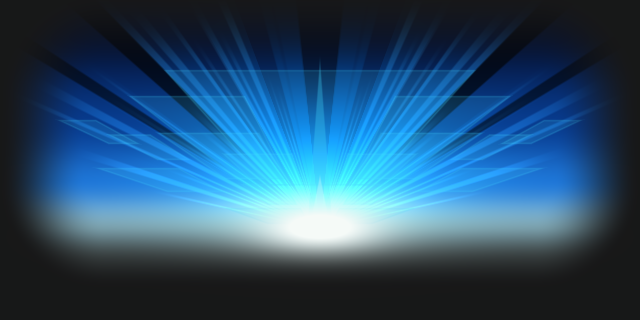
Write a Shadertoy shader that draws this background.

```glsl
const vec3 FRAME = vec3(0.092, 0.093, 0.095);
const vec3 NAVY = vec3(0.015, 0.065, 0.20);
const vec3 ROYAL = vec3(0.03, 0.23, 0.56);
const vec3 AZURE = vec3(0.12, 0.46, 0.84);
const vec3 HAZE = vec3(0.58, 0.76, 0.82);
const vec3 ASH = vec3(0.48, 0.56, 0.56);
const vec3 CYAN = vec3(0.25, 0.85, 1.0);
const float HORIZON = 0.285;
const float PANEL_VANISH = 0.24;

// Each panel: top, bottom, inner half-width, outer half-width at the top
const int PANEL_COUNT = 9;
const vec4 PANELS[PANEL_COUNT] = vec4[](
    vec4(0.781, 0.42, -0.10, 0.487),
    vec4(0.700, 0.44, 0.234, 0.597),
    vec4(0.585, 0.44, 0.190, 0.510),
    vec4(0.520, 0.42, 0.085, 0.305),
    vec4(0.475, 0.40, 0.440, 0.700),
    vec4(0.625, 0.55, 0.700, 0.820),
    vec4(0.580, 0.50, 0.530, 0.665),
    vec4(0.425, 0.36, 0.110, 0.250),
    vec4(0.350, 0.30, 0.060, 0.300));

float hash(float n) {
    return fract(sin(n * 91.37) * 437.58);
}

float bell(vec2 offset, vec2 size) {
    vec2 q = offset / size;
    return exp(-dot(q, q));
}

float band(float value, float center, float halfWidth, float blur) {
    return 1.0 - smoothstep(halfWidth - blur, halfWidth + blur, abs(value - center));
}

float roundedBox(vec2 p, vec2 halfSize, float radius) {
    vec2 q = abs(p) - halfSize + radius;
    return length(max(q, 0.0)) + min(max(q.x, q.y), 0.0) - radius;
}

vec3 skyColor(float y) {
    vec3 c = mix(ASH, HAZE, smoothstep(0.18, 0.29, y));
    c = mix(c, AZURE, smoothstep(0.28, 0.44, y));
    c = mix(c, ROYAL, smoothstep(0.41, 0.62, y));
    return mix(c, NAVY, smoothstep(0.58, 0.92, y));
}

// Translucent slab whose sides converge below the horizon
float panelLight(vec2 p, vec4 panel, float pixel) {
    float depth = p.y - PANEL_VANISH;
    vec2 slope = panel.zw / (panel.x - PANEL_VANISH);
    vec2 side = vec2(p.x - slope.x * depth, slope.y * depth - p.x);
    side /= sqrt(1.0 + slope * slope);
    float d = min(min(side.x, side.y), min(panel.x - p.y, p.y - panel.y));
    float fill = smoothstep(-pixel, pixel, d);
    float rim = 1.0 - smoothstep(0.002, 0.002 + 1.5 * pixel, d);
    return fill * (0.13 + 0.14 * rim);
}

// Thin streaks scattered in angle and reach
float streaks(float angle, float radius, float blur) {
    float sum = 0.0;
    for (int i = 0; i < 18; i++) {
        float id = float(i);
        float center = 0.25 + 1.13 * (id + 0.7 * hash(id + 1.0)) / 18.0;
        float width = 0.004 + 0.014 * hash(id + 31.0);
        float reach = 0.35 + 0.65 * hash(id + 63.0);
        float fade = 1.0 - smoothstep(reach * 0.75, reach + 0.12, radius);
        sum += band(angle, center, width, blur) * fade;
    }
    return sum;
}

// Upright needle, narrowing to its tip
float needle(vec2 p, float tip, float slope, float pixel) {
    float edge = (tip - p.y) * slope - p.x;
    return smoothstep(-pixel, pixel, edge) * smoothstep(HORIZON, HORIZON + 0.08, p.y);
}

void mainImage(out vec4 fragColor, in vec2 fragCoord) {
    float pixel = 1.0 / iResolution.y;
    vec2 p = vec2(fragCoord.x - 0.5 * iResolution.x, fragCoord.y) * pixel;
    vec2 m = vec2(abs(p.x), p.y);
    vec2 fromCore = m - vec2(0.0, HORIZON);
    float radius = length(fromCore);
    float angle = atan(fromCore.x, fromCore.y);
    float blur = pixel / max(radius, 0.03) + 0.001;
    float above = smoothstep(HORIZON - 0.01, HORIZON + 0.07, p.y);

    // Sky and central cyan glow
    vec3 color = skyColor(p.y);
    color += vec3(0.02, 0.30, 0.32) * bell(m - vec2(0.0, 0.47), vec2(0.40, 0.20));
    color += vec3(0.22, 0.22, 0.12) * bell(m - vec2(0.0, 0.37), vec2(0.28, 0.09));

    // Broad rays, streaks and dark shafts
    float wave = sin(angle * 23.0 - 2.2) + 0.6 * sin(angle * 51.0 + 1.0);
    float rays = smoothstep(-0.15, 0.15, wave) * (1.0 - smoothstep(0.7, 1.3, angle));
    color += vec3(0.0, 0.085, 0.14) * rays * above * smoothstep(0.95, 0.3, radius);
    color += vec3(0.04, 0.13, 0.17) * streaks(angle, radius, blur) * above;
    float shafts = band(angle, 0.0, 0.105, blur) * 0.4;
    shafts += band(angle, 0.81, 0.035, blur) * 0.65;
    shafts += band(angle, 1.01, 0.020, blur) * 0.55;
    color *= 1.0 - shafts * smoothstep(0.28, 0.62, radius);

    // Overlapping glass panels
    for (int i = 0; i < PANEL_COUNT; i++) {
        color = mix(color, CYAN, panelLight(m, PANELS[i], pixel));
    }

    // Central needles
    color = mix(color, CYAN, 0.32 * needle(m, 0.81, 0.075, pixel));
    color = mix(color, vec3(0.75, 0.98, 1.0), 0.4 * needle(m, 0.45, 0.20, pixel));

    // Soft dark frame
    float frame = roundedBox(p - vec2(0.0, 0.565), vec2(0.97, 0.435), 0.30);
    color = mix(FRAME, min(color, 1.0), 1.0 - smoothstep(-0.24, 0.03, frame));

    // White core at the horizon
    float core = bell(m - vec2(0.0, 0.30), vec2(0.19, 0.075));
    core += 0.30 * bell(m - vec2(0.0, 0.26), vec2(0.36, 0.07));
    color = mix(color, vec3(0.96, 0.98, 0.97), min(core, 1.0));

    fragColor = vec4(clamp(color, 0.0, 1.0), 1.0);
}
```
